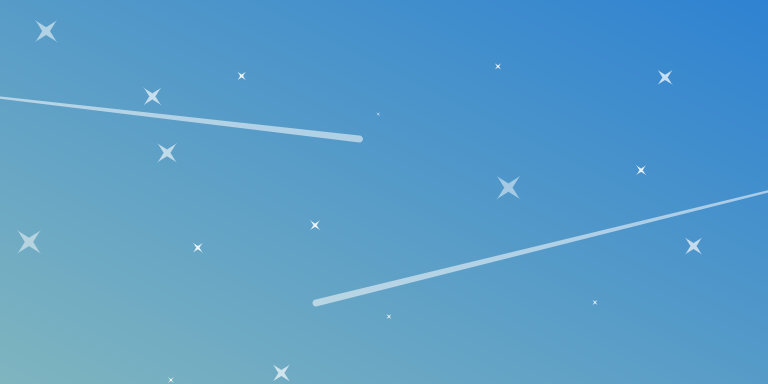
This background is drawn by a WebGL 1 fragment shader. Its source:

```glsl
precision highp float;
// A clear evening sky: a diagonal blue gradient, two tapered meteor trails
// and four-pointed stars strung along bent, wobbling chains.
// Lengths are in canvas heights, with the origin at the lower left.

uniform vec2 u_resolution;

const vec3 HAZE_COLOR = vec3(0.50, 0.71, 0.75);
const vec3 SKY_COLOR = vec3(0.18, 0.51, 0.82);
const vec3 LIGHT_COLOR = vec3(1.0);

const float TRAIL_OPACITY = 0.54;
const vec2 LEFT_TAIL = vec2(-0.01, 0.747);
const vec2 LEFT_HEAD = vec2(0.936, 0.638);
const vec2 RIGHT_TAIL = vec2(2.01, 0.504);
const vec2 RIGHT_HEAD = vec2(0.823, 0.211);
const float TAIL_RADIUS = 0.003;
const float HEAD_RADIUS = 0.009;

const float STAR_WAIST = 0.19;         // inner corner relative to arm length
const float STAR_OPACITY = 1.12;
const float STAR_FADE = 22.0;          // larger stars are fainter
const int STARS_PER_CHAIN = 6;
const vec2 LONE_STAR = vec2(0.435, 0.602);
const float LONE_STAR_SIZE = 0.0234;

// Star i sits at start + step*i + bend*i*i + wobble*sin(freq*i + phase).
struct Chain {
  vec2 start;
  vec2 stride;
  vec2 bend;
  vec2 wobble;
  vec2 freq;
  float phase;
  vec4 size;                           // mean, swing, frequency, phase
};

const Chain UPPER = Chain(vec2(0.141, 0.872), vec2(0.215, -0.0938),
  vec2(0.0198, 0.0177), vec2(-0.021, 0.047), vec2(3.1416), 1.5708,
  vec4(0.0146, 0.012, 1.0, 0.0));
const Chain MIDDLE = Chain(vec2(0.0755, 0.370), vec2(0.401, 0.0352),
  vec2(0.0), vec2(0.0573, -0.0521), vec2(2.4, 1.3), 0.0,
  vec4(0.0169, 0.0117, 2.0944, 0.0));
const Chain LOWER = Chain(vec2(0.445, 0.0104), vec2(0.2917, 0.0612),
  vec2(-0.0039, 0.0), vec2(0.0, -0.0495), vec2(0.0, 2.0944), 0.0,
  vec4(0.0052, 0.0156, 1.5708, -1.5708));

// Coverage of a signed distance, smoothed over one pixel.
float coverage(float dist) {
  return clamp(0.5 - dist * u_resolution.y, 0.0, 1.0);
}

// Round-capped line that widens from tail to head.
float trail(vec2 p, vec2 tail, vec2 head) {
  vec2 axis = head - tail;
  float along = clamp(dot(p - tail, axis) / dot(axis, axis), 0.0, 1.0);
  float radius = mix(TAIL_RADIUS, HEAD_RADIUS, along);
  return TRAIL_OPACITY * coverage(length(p - tail - axis * along) - radius);
}

// Four-pointed star with diagonal arms; size is half its bounding box.
float star(vec2 p, float size) {
  vec2 q = abs(vec2(p.x + p.y, p.x - p.y)) * 0.7071;
  float arm = size * 1.4142;
  vec2 normal = normalize(vec2(STAR_WAIST, 1.0 - STAR_WAIST));
  float dist = dot(vec2(max(q.x, q.y) - arm, min(q.x, q.y)), normal);
  float opacity = clamp(STAR_OPACITY - STAR_FADE * size, 0.0, 1.0);
  return step(0.0, size) * opacity * coverage(dist);
}

float starChain(vec2 p, Chain c) {
  float light = 0.0;
  for (int k = 0; k < STARS_PER_CHAIN; k++) {
    float i = float(k);
    vec2 center = c.start + c.stride * i + c.bend * i * i
                + c.wobble * sin(c.freq * i + c.phase);
    float size = c.size.x + c.size.y * cos(c.size.z * i + c.size.w);
    light = max(light, star(p - center, size));
  }
  return light;
}

void main() {
  vec2 uv = gl_FragCoord.xy / u_resolution;
  vec2 p = gl_FragCoord.xy / u_resolution.y;

  // Sky, from lower left to upper right
  vec3 color = mix(HAZE_COLOR, SKY_COLOR, 0.5 * (uv.x + uv.y));

  // Meteor trails
  float trails = max(trail(p, LEFT_TAIL, LEFT_HEAD),
                     trail(p, RIGHT_TAIL, RIGHT_HEAD));
  color = mix(color, LIGHT_COLOR, trails);

  // Stars
  float stars = star(p - LONE_STAR, LONE_STAR_SIZE);
  stars = max(stars, starChain(p, UPPER));
  stars = max(stars, starChain(p, MIDDLE));
  stars = max(stars, starChain(p, LOWER));
  color = mix(color, LIGHT_COLOR, stars);

  gl_FragColor = vec4(color, 1.0);
}
```
